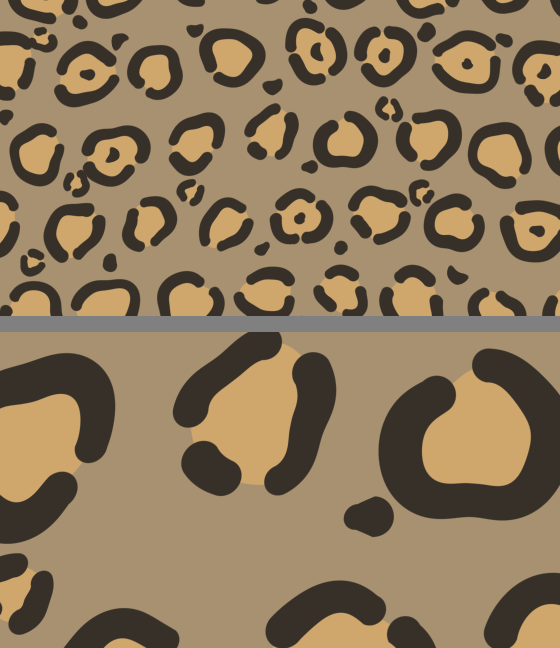
Top: the whole. Bottom: its middle third, enlarged.
A Shadertoy shader for this pattern:

```glsl
const float TAU = 6.2832;
const vec2 CELL = vec2(0.243, 0.254);
const vec3 GROUND = vec3(0.66, 0.57, 0.44);
const vec3 GOLD = vec3(0.81, 0.65, 0.42);
const vec3 INK = vec3(0.21, 0.19, 0.16);

float hash(vec2 p) {
    return fract(sin(dot(p, vec2(127.1, 311.7))) * 43758.5453);
}

vec2 hash2(vec2 p) {
    return vec2(hash(p), hash(p + 17.3));
}

// Wavy closed outline: x = radius at an angle, y = its derivative
vec2 outline(float angle, float radius, vec2 seed) {
    vec3 freq = vec3(2.0, 3.0, 5.0);
    vec3 amp = vec3(0.08, 0.07, 0.03);
    vec3 phase = TAU * vec3(hash(seed + 1.1), hash(seed + 2.2), hash(seed + 3.3));
    vec3 wave = freq * angle + phase;
    return radius * vec2(1.0 + dot(amp, sin(wave)), dot(amp * freq, cos(wave)));
}

// Bent drop with two different end radii
float blob(vec2 p, float size, vec2 seed) {
    float turn = TAU * hash(seed + 4.4);
    p = mat2(cos(turn), -sin(turn), sin(turn), cos(turn)) * p / size;
    p.y += (hash(seed + 5.5) - 0.5) * 0.9 * p.x * p.x;
    float reach = mix(0.15, 0.75, hash(seed + 6.6));
    float along = clamp(p.x, -reach, reach);
    float girth = mix(0.95, mix(0.6, 0.9, hash(seed + 7.7)), 0.5 + 0.5 * along / reach);
    return (length(p - vec2(along, 0.0)) - girth) * size;
}

// Angle where stroke i of a ring begins
float strokeStart(float i, float count, vec2 seed) {
    float jitter = 0.5 * hash(seed + 8.8 + mod(i, count));
    return (i + jitter) * TAU / count;
}

// Broken ring of round-ended strokes: x = ink distance, y = fill distance
vec2 rosette(vec2 p, float radius, float halfWidth, float count, vec2 seed) {
    float angle = atan(p.y, p.x);
    float phase = TAU * hash(seed + 9.9);
    float gap = 1.15 * halfWidth / radius + mix(0.03, 0.17, hash(seed + 10.1));
    float ink = 1.0;
    for (float i = 0.0; i < count; i++) {
        float start = strokeStart(i, count, seed);
        float end = strokeStart(i + 1.0, count, seed);
        float middle = phase + 0.5 * (start + end);
        float span = max(0.5 * (end - start) - gap, 0.05);
        float delta = mod(angle - middle + 0.5 * TAU, TAU) - 0.5 * TAU;
        float nearest = middle + clamp(delta, -span, span);
        vec2 edge = outline(nearest, radius, seed);
        float slope = edge.y / edge.x;
        float away = length(p - edge.x * vec2(cos(nearest), sin(nearest)));
        float swell = 1.0 + 0.13 * sin(2.0 * nearest + phase);
        ink = min(ink, away / sqrt(1.0 + slope * slope) - halfWidth * swell);
    }
    return vec2(ink, length(p) - outline(angle, radius, seed).x);
}

// Large rosette, sometimes with a spot at its heart
vec2 largeRosette(vec2 p, vec2 id) {
    float radius = mix(0.067, 0.090, hash(id + 21.0));
    float halfWidth = mix(0.0165, 0.0205, hash(id + 22.0));
    float count = 1.0 + floor(0.25 + 2.6 * hash(id + 23.0));
    vec2 shape = rosette(p, radius, halfWidth, count, id);
    if (radius > 0.075 && hash(id + 24.0) < 0.36)
        shape.x = min(shape.x, blob(p, 0.019, id + 25.0));
    return shape;
}

// Filler between the large rosettes: a solid spot or a tiny rosette
vec2 filler(vec2 p, vec2 id) {
    float kind = hash(id + 31.0);
    if (kind < 0.20) return rosette(p, 0.030, 0.0125, 2.0, id + 32.0);
    if (kind < 0.80) return vec2(blob(p, mix(0.019, 0.026, hash(id + 33.0)), id + 34.0), 1.0);
    return vec2(1.0);
}

// Nearest shapes of a jittered brick layout
vec2 coat(vec2 p) {
    vec2 shape = vec2(1.0);
    float baseRow = floor(p.y / CELL.y);
    for (float j = -1.0; j <= 1.0; j++) {
        float row = baseRow + j;
        float shift = 0.5 * mod(row, 2.0);
        float baseCol = floor(p.x / CELL.x - shift);
        for (float i = -1.0; i <= 1.0; i++) {
            vec2 id = vec2(baseCol + i, row);
            vec2 q = p - (id + vec2(0.5 + shift, 0.5)) * CELL;
            vec2 jitter = (hash2(id + 41.0) - 0.5) * vec2(0.028, 0.044);
            shape = min(shape, largeRosette(q - jitter, id));
            float side = hash(id + 42.0) < 0.5 ? -1.0 : 1.0;
            vec2 hollow = vec2(0.5 * CELL.x, side * 0.39 * CELL.y);
            shape = min(shape, filler(q - hollow, id));
        }
    }
    return shape;
}

void mainImage(out vec4 fragColor, in vec2 fragCoord) {
    vec2 p = fragCoord / iResolution.y;
    float soft = 0.8 / iResolution.y;

    // Gentle drift of the rows
    p += vec2(0.018 * sin(5.0 * p.y + 1.0), 0.026 * sin(4.3 * p.x + 0.6) + 0.09);

    vec2 shape = coat(p);
    vec3 color = mix(GROUND, GOLD, smoothstep(soft, -soft, shape.y));
    color = mix(color, INK, smoothstep(soft, -soft, shape.x));
    fragColor = vec4(color, 1.0);
}
```
